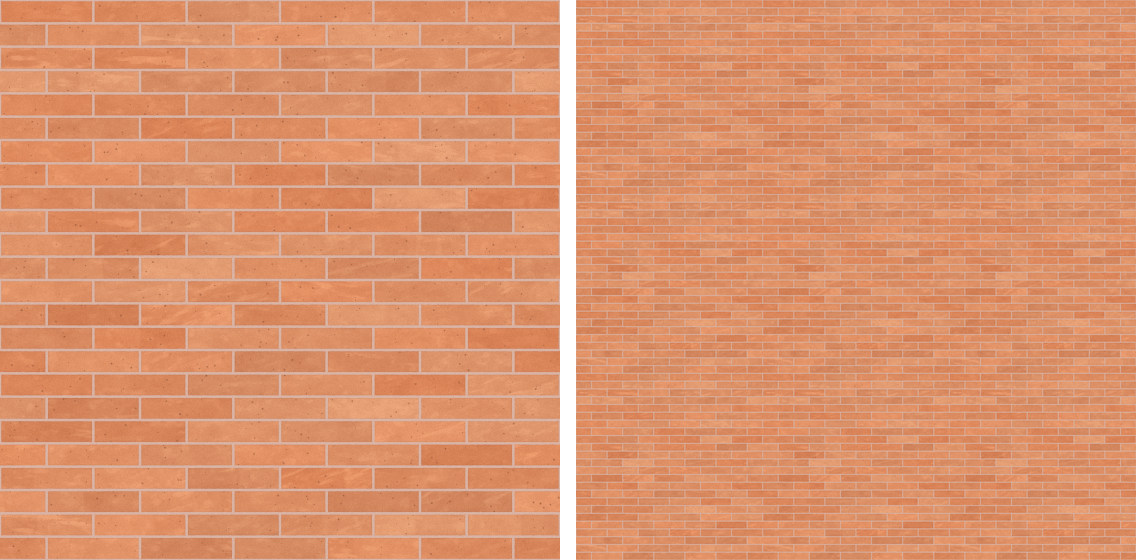
Left, the tile; right, the same tile 3 across and 3 down.
This texture is drawn by a WebGL 2 fragment shader. Its source:

```glsl
#version 300 es
precision highp float;
precision highp int;

uniform vec2 u_resolution;
out vec4 fragColor;

#define BRICKS vec2(6.0, 24.0)
#define JOINT 0.0046
#define CLAY vec3(0.868, 0.556, 0.388)
#define TONE_RANGE vec3(0.052, 0.066, 0.060)
#define HUE_RANGE vec3(0.008, -0.016, -0.022)
#define MORTAR vec3(0.852, 0.706, 0.650)
#define PIT_COLOR vec3(0.52, 0.29, 0.19)
#define PIT_COUNT 6
#define GRAIN_CELLS 512.0
#define GRAIN 0.026

// Integer hash: three random values in 0..1
vec3 hash3(ivec3 key) {
  uvec3 v = uvec3(key) * 1664525u + 1013904223u;
  v.x += v.y * v.z;
  v.y += v.z * v.x;
  v.z += v.x * v.y;
  v ^= v >> 16u;
  v.x += v.y * v.z;
  v.y += v.z * v.x;
  v.z += v.x * v.y;
  return vec3(v >> 16u) / 65536.0;
}

float valueNoise(vec2 p, int seed) {
  ivec2 cell = ivec2(floor(p));
  vec2 f = fract(p);
  f = f * f * (3.0 - 2.0 * f);
  float a = hash3(ivec3(cell, seed)).x;
  float b = hash3(ivec3(cell + ivec2(1, 0), seed)).x;
  float c = hash3(ivec3(cell + ivec2(0, 1), seed)).x;
  float d = hash3(ivec3(cell + ivec2(1, 1), seed)).x;
  return mix(mix(a, b, f.x), mix(c, d, f.x), f.y);
}

float fbm(vec2 p, int seed) {
  float sum = 0.0, weight = 0.5;
  for (int i = 0; i < 4; i++) {
    sum += weight * valueNoise(p, seed + i * 311);
    p = p * 2.03 + 7.3;
    weight *= 0.5;
  }
  return sum / 0.9375;
}

float boxDistance(vec2 p, vec2 halfSize) {
  vec2 q = abs(p) - halfSize;
  return length(max(q, 0.0)) + min(max(q.x, q.y), 0.0);
}

// Fired clay: tone per brick, blotches, pale streaks and pits
vec3 brickColor(vec2 p, vec2 halfSize, int seed, float pixel) {
  vec3 look = hash3(ivec3(seed, 17, 3));
  vec3 extra = hash3(ivec3(seed, 41, 9));
  float tone = (look.x + look.y - 1.0) * 0.85;

  // Some bricks change tone part of the way along
  float split = (extra.x - 0.5) * halfSize.x;
  float band = smoothstep(-0.003, 0.003, p.x - split);
  tone += (band - 0.5) * (extra.y - 0.5) * step(0.6, extra.z) * 0.9;

  // Soft clouds and smaller mottling
  tone += (fbm(p * vec2(28.0, 48.0), seed) - 0.5) * 1.0;
  tone += (fbm(p * 130.0, seed + 53) - 0.5) * 0.35;

  // Slanted pale smears, strong on a few bricks only
  float slope = mix(-0.2, 0.5, extra.x);
  vec2 along = vec2(p.x + slope * p.y, p.y - slope * p.x);
  float smear = fbm(along * vec2(22.0, 110.0), seed + 97);
  tone += smoothstep(0.54, 0.78, smear) * mix(0.15, 1.0, extra.y * extra.y);
  float patches = fbm(p * vec2(55.0, 75.0), seed + 151);
  tone += smoothstep(0.60, 0.78, patches) * 0.45;

  vec3 color = CLAY + TONE_RANGE * clamp(tone - 0.08, -1.1, 1.1);
  color += HUE_RANGE * (look.z * 2.0 - 1.0);

  // Tiny dark pits scattered over the face
  for (int i = 0; i < PIT_COUNT; i++) {
    vec3 pit = hash3(ivec3(seed, i, 71));
    vec2 center = (pit.xy * 2.0 - 1.0) * halfSize * 0.95;
    float radius = mix(0.0003, 0.0014, pit.z * pit.z);
    float cover = 1.0 - smoothstep(-pixel, pixel, length(p - center) - radius);
    color = mix(color, PIT_COLOR, cover * 0.65);
  }
  return color;
}

void main() {
  vec2 uv = gl_FragCoord.xy / u_resolution;
  float pixel = 1.0 / min(u_resolution.x, u_resolution.y);

  // Running bond: every other course shifts by half a brick
  vec2 grid = uv * BRICKS;
  float course = floor(grid.y);
  grid.x += 0.5 * (1.0 - mod(course, 2.0));
  vec2 id = vec2(mod(floor(grid.x), BRICKS.x), course);
  int seed = int(id.x + id.y * BRICKS.x) * 1009 + 5;
  vec2 p = (fract(grid) - 0.5) / BRICKS;
  vec2 halfSize = 0.5 / BRICKS - 0.5 * JOINT;

  float edge = boxDistance(p, halfSize);
  edge += (valueNoise(p * 320.0, seed + 211) - 0.5) * 0.0005;
  vec3 brick = brickColor(p, halfSize, seed, pixel);
  brick *= 1.0 - 0.04 * smoothstep(-0.0025, -0.0005, edge);

  // Joints, then fine grain over everything
  float joint = smoothstep(-0.75 * pixel, 0.75 * pixel, edge);
  vec3 color = mix(brick, MORTAR, joint);
  float grain = hash3(ivec3(floor(uv * GRAIN_CELLS), 29)).x - 0.5;
  color += grain * GRAIN * mix(1.0, 0.7, joint);
  fragColor = vec4(color, 1.0);
}
```
